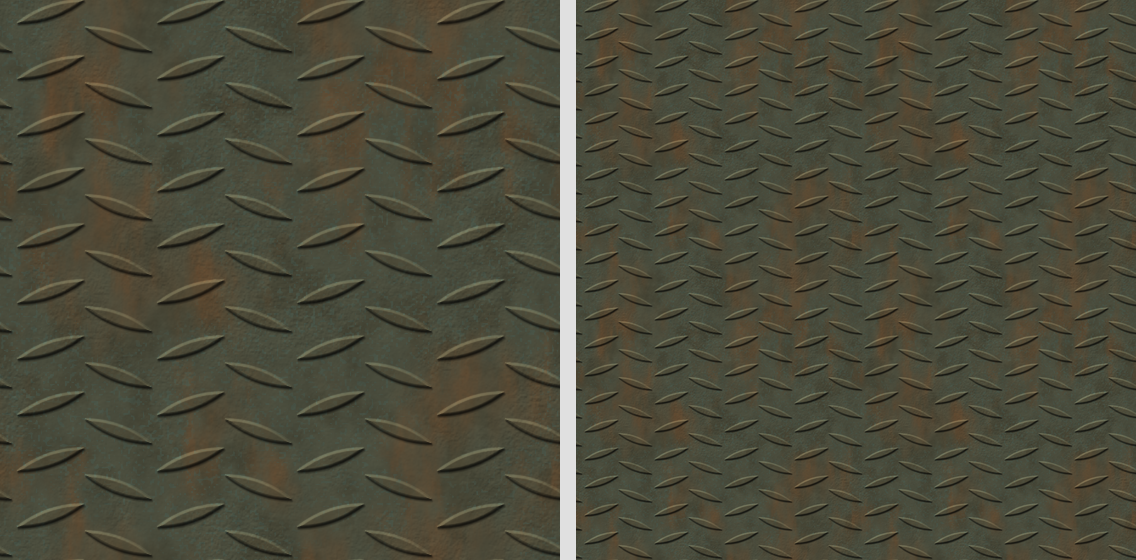
Left: one tile. Right: repeated 2 by 2.
A WebGL 1 fragment shader for this texture:

```glsl
precision highp float;
uniform vec2 u_resolution;

float hash(vec2 p) {
  vec3 q = fract(p.xyx * vec3(0.1031, 0.1030, 0.0973));
  q += dot(q, q.yzx + 33.33);
  return fract((q.x + q.y) * q.z);
}

// Value noise that wraps after a whole number of cells
float noise(vec2 uv, vec2 cells, float seed) {
  vec2 p = uv * cells, i = floor(p), f = p - i;
  f = f * f * (3.0 - 2.0 * f);
  vec2 a = mod(i, cells) + seed, b = mod(i + 1.0, cells) + seed;
  return mix(mix(hash(a), hash(vec2(b.x, a.y)), f.x),
             mix(hash(vec2(a.x, b.y)), hash(b), f.x), f.y);
}

float fbm(vec2 uv, vec2 cells, float seed) {
  float sum = 0.0, amp = 0.5;
  for (int k = 0; k < 5; k++) {
    sum += amp * noise(uv, cells, seed + float(k) * 17.0);
    cells *= 2.0;
    amp *= 0.55;
  }
  return sum / 1.055;
}

// Pointed lens, long axis along x, slightly rounded
float lens(vec2 p, float halfLength, float halfWidth) {
  p = abs(p);
  float d = (halfLength * halfLength - halfWidth * halfWidth) / (2.0 * halfWidth);
  float arc = length(p + vec2(0.0, d)) - (d + halfWidth);
  float tip = length(p - vec2(halfLength, 0.0));
  return (p.x - halfLength) * d > p.y * halfLength ? tip : arc;
}

// One lens per cell, 4 across and 10 down
float treadColumn(vec2 uv, vec2 center, float angle) {
  vec2 p = (fract(uv * vec2(4.0, 10.0) - center + 0.5) - 0.5) / vec2(4.0, 10.0);
  float c = cos(angle), s = sin(angle);
  p = vec2(c * p.x + s * p.y, c * p.y - s * p.x);
  return lens(p, 0.0615, 0.0105) - 0.0015;
}

float treads(vec2 uv) {
  return min(treadColumn(uv, vec2(0.36, 0.8), 0.33),
             treadColumn(uv, vec2(0.844, 0.307), -0.35));
}

// Bevelled treads over a finely pitted surface
float height(vec2 uv, float pitting) {
  float grain = noise(uv, vec2(190.0), 5.0) + 0.6 * noise(uv, vec2(310.0), 43.0);
  float creases = abs(noise(uv, vec2(75.0, 90.0), 71.0) - 0.5);
  return 0.0052 * smoothstep(0.002, -0.0055, treads(uv))
       + pitting * (0.0007 * grain + 0.0007 * creases);
}

void main() {
  vec2 uv = gl_FragCoord.xy / u_resolution;
  vec2 toLight = vec2(-0.45, 0.89);
  float tread = treads(uv);
  float face = smoothstep(0.001, -0.005, tread);

  // Patina: broad stains, vertical rust streaks, fine verdigris
  float stain = fbm(uv, vec2(5.0, 4.0), 3.0);
  float streak = fbm(uv, vec2(22.0, 6.0), 29.0);
  float mottling = fbm(uv, vec2(16.0), 57.0);
  float speck = noise(uv, vec2(230.0), 91.0);
  float pitting = mix(0.3, 1.0, smoothstep(0.4, 0.62, fbm(uv, vec2(7.0), 113.0)));

  vec3 color = mix(vec3(0.285, 0.295, 0.235), vec3(0.32, 0.285, 0.21),
                   smoothstep(0.4, 0.65, stain * 0.65 + streak * 0.35));
  color = mix(color, vec3(0.25, 0.245, 0.185), 0.6 * smoothstep(0.5, 0.72, mottling));
  float rust = smoothstep(0.49, 0.72, 0.5 * streak + 0.3 * stain + 0.2 * mottling);
  color = mix(color, vec3(0.42, 0.29, 0.175), 0.65 * rust * (0.6 + 0.4 * speck));
  float verdigris = smoothstep(0.62, 0.85, speck) * smoothstep(0.58, 0.42, stain);
  color = mix(color, vec3(0.27, 0.34, 0.30), 0.5 * verdigris);
  color = mix(color, vec3(0.31, 0.28, 0.2), 0.45 * face);

  // Relief: lit upper edges, dark lower edges and a short cast shadow
  float slope = (height(uv, pitting) - height(uv + toLight * 0.002, pitting)) / 0.002;
  color *= 1.0 + 0.42 * max(slope, 0.0) + 0.55 * max(min(slope, 0.0), -1.0);
  color += vec3(0.025, 0.035, 0.03) * smoothstep(0.25, 0.8, slope);
  float shadow = smoothstep(0.003, -0.003, treads(uv + toLight * 0.0045));
  color *= 1.0 - 0.42 * shadow * smoothstep(-0.003, 0.001, tread);

  color *= 0.93 + 0.16 * fbm(uv, vec2(40.0, 28.0), 137.0);
  gl_FragColor = vec4(color, 1.0);
}
```
